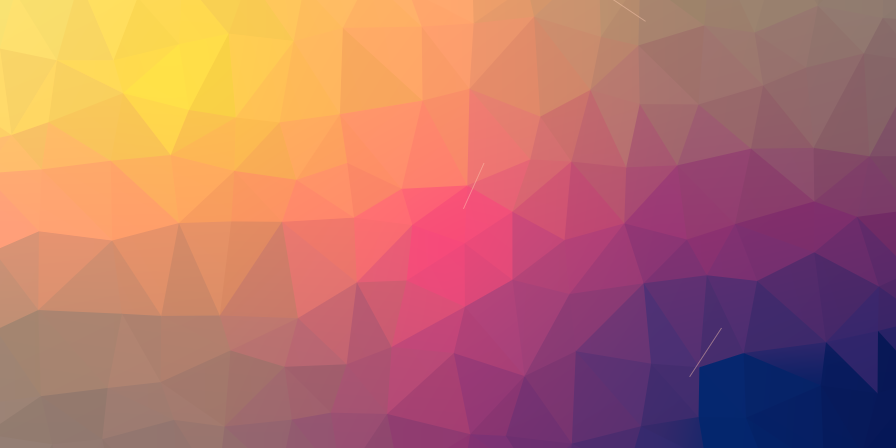
This background is drawn by a WebGL 2 fragment shader. Its source:

```glsl
#version 300 es
precision highp float;
// Low-poly backdrop: faceted triangles over a yellow, coral, plum and navy mesh gradient.
uniform vec2 u_resolution;
out vec4 fragColor;

const vec2 CELL = vec2(0.13, 0.145); // lattice spacing in canvas heights

vec2 hash2(vec2 p) {
  vec2 q = vec2(dot(p, vec2(127.1, 311.7)), dot(p, vec2(269.5, 183.3)));
  return fract(sin(q) * 43758.547);
}

// Piecewise blend of five evenly spaced colours, t in 0..1
vec3 ramp(vec3 stops[5], float t) {
  float s = clamp(t, 0.0, 1.0) * 4.0;
  int i = min(int(s), 3);
  return mix(stops[i], stops[i + 1], s - float(i));
}

// Smooth colour field: horizontal ramps stacked from bottom to top
vec3 gradientMesh(vec2 p) {
  float x = p.x * 0.5;
  vec3 rows[5];
  rows[0] = ramp(vec3[5](vec3(.57, .49, .45), vec3(.57, .44, .42), vec3(.57, .20, .45),
                         vec3(.20, .16, .42), vec3(.02, .09, .33)), x);
  rows[1] = ramp(vec3[5](vec3(.66, .54, .45), vec3(.70, .49, .42), vec3(.76, .27, .47),
                         vec3(.31, .19, .45), vec3(.18, .14, .41)), x);
  rows[2] = ramp(vec3[5](vec3(1.0, .61, .47), vec3(.99, .60, .38), vec3(1.0, .36, .47),
                         vec3(.59, .20, .45), vec3(.45, .17, .40)), x);
  rows[3] = ramp(vec3[5](vec3(1.0, .83, .40), vec3(1.0, .78, .30), vec3(1.0, .57, .42),
                         vec3(.64, .42, .43), vec3(.51, .36, .40)), x);
  rows[4] = ramp(vec3[5](vec3(1.0, .91, .46), vec3(1.0, .82, .34), vec3(1.0, .65, .42),
                         vec3(.64, .53, .43), vec3(.55, .47, .43)), x);
  vec3 color = ramp(rows, p.y);

  // Navy pool, hot pink core and bright yellow patch
  float navy = 1.0 - smoothstep(0.27, 0.32, length((p - vec2(1.81, 0.0)) * vec2(1.0, 1.4)));
  color = mix(color, mix(vec3(.0, .15, .43), vec3(.02, .09, .34), smoothstep(1.6, 2.0, p.x)), navy * 0.9);
  vec2 core = p - vec2(1.02, 0.45);
  color = mix(color, vec3(.97, .25, .48), 0.8 * exp(-dot(core, core) * 90.0));
  vec2 sun = p - vec2(0.40, 0.86);
  return mix(color, vec3(1.0, .88, .25), 0.8 * exp(-dot(sun, sun) * 45.0));
}

// Lattice rows climb gently to the right
float rise(float x) {
  return 0.05 * x + 0.012 * sin(4.0 * x);
}

// Lattice vertex with a random row shift and jitter
vec2 vertex(vec2 id) {
  float shift = 0.5 * hash2(vec2(id.y, 7.0)).x - 0.25;
  vec2 jitter = (hash2(id + 3.0) - 0.5) * vec2(0.5, 0.66);
  vec2 v = (id + vec2(shift, 0.0) + jitter) * CELL;
  return v + vec2(0.0, rise(v.x));
}

// Signed distance inside the line a to b, positive on its left
float leftOf(vec2 p, vec2 a, vec2 b) {
  vec2 e = b - a, d = p - a;
  return (e.x * d.y - e.y * d.x) / length(e);
}

// Facet colour weighted by its antialiased coverage
vec4 facet(vec2 p, vec2 a, vec2 b, vec2 c, float pixel) {
  float inside = min(leftOf(p, a, b), min(leftOf(p, b, c), leftOf(p, c, a)));
  float cover = clamp(0.5 + inside / pixel, 0.0, 1.0);
  if (cover <= 0.0) return vec4(0.0);
  vec2 center = (a + b + c) / 3.0;
  vec2 rnd = hash2(floor(center * 500.0));
  vec3 color = gradientMesh(mix(center, p, 0.2) + (rnd - 0.5) * 0.06);
  return vec4(color * (0.97 + 0.06 * rnd.x), 1.0) * cover;
}

// Thin highlight along a segment
float hairline(vec2 p, vec2 a, vec2 b, float pixel) {
  vec2 e = b - a, d = p - a;
  float dist = length(d - e * clamp(dot(d, e) / dot(e, e), 0.0, 1.0));
  return 1.0 - smoothstep(0.0, 0.001 + 0.6 * pixel, dist);
}

void main() {
  float pixel = 1.0 / u_resolution.y;
  vec2 p = gl_FragCoord.xy / u_resolution * vec2(2.0, 1.0);
  vec2 cell = floor((p - vec2(0.0, rise(p.x))) / CELL);
  vec4 sum = vec4(gradientMesh(p), 1.0) * 0.0001;

  // Split each nearby quad along its shorter diagonal
  for (int j = -1; j <= 1; j++) {
    for (int i = -1; i <= 1; i++) {
      vec2 id = cell + vec2(i, j);
      vec2 a = vertex(id), b = vertex(id + vec2(1, 0));
      vec2 c = vertex(id + vec2(1, 1)), d = vertex(id + vec2(0, 1));
      if (distance(a, c) < distance(b, d)) {
        sum += facet(p, a, b, c, pixel) + facet(p, a, c, d, pixel);
      } else {
        sum += facet(p, a, b, d, pixel) + facet(p, b, c, d, pixel);
      }
    }
  }
  vec3 color = sum.rgb / sum.a;

  // Sparse pale glints
  float glint = hairline(p, vec2(1.035, 0.535), vec2(1.08, 0.635), pixel);
  glint = max(glint, hairline(p, vec2(1.54, 0.16), vec2(1.61, 0.267), pixel));
  glint = max(glint, hairline(p, vec2(1.37, 1.0), vec2(1.44, 0.953), pixel));
  fragColor = vec4(mix(color, vec3(1.0, .80, .70), glint * 0.4), 1.0);
}
```
